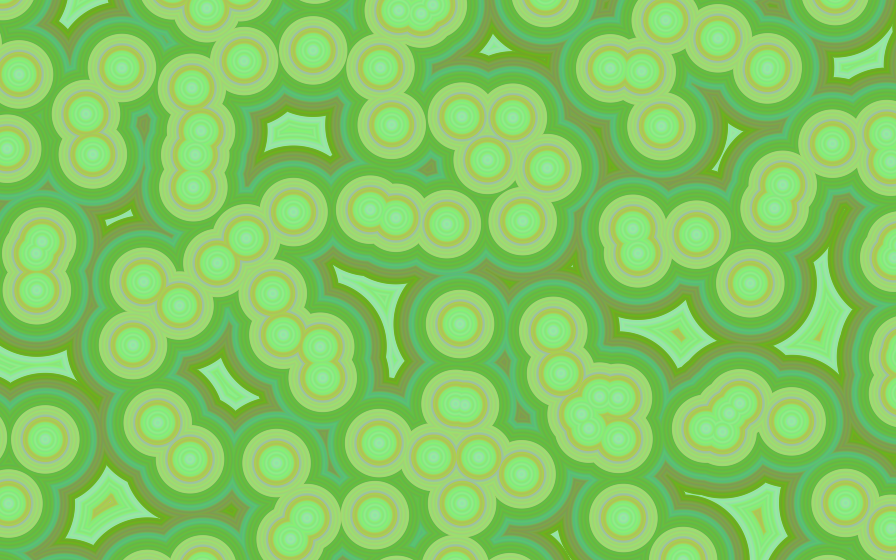
Give the GLSL for this pattern, as a WebGL 1 fragment shader.

```glsl
precision highp float;

uniform vec2 u_resolution;

// Lengths are in canvas heights
#define CELL 0.25
#define SEEDS_PER_CELL 4
#define SEED_CHANCE 0.79
#define RING_PERIOD 0.12
#define RIPPLE_COUNT 18.0
#define RIPPLE_DEPTH 0.025
#define PATTERN_OFFSET vec2(3.0, 7.0)

const float TAU = 6.283185;

const vec3 MINT = vec3(0.59, 0.90, 0.64);
const vec3 BRIGHT = vec3(0.53, 0.92, 0.47);
const vec3 YELLOW = vec3(0.67, 0.79, 0.33);
const vec3 GREY = vec3(0.62, 0.77, 0.60);
const vec3 PALE = vec3(0.62, 0.85, 0.45);
const vec3 GREEN = vec3(0.40, 0.73, 0.26);
const vec3 TEAL = vec3(0.35, 0.75, 0.46);
const vec3 OLIVE = vec3(0.49, 0.63, 0.30);
const vec3 MOSS = vec3(0.43, 0.68, 0.13);

vec3 hash3(vec3 p) {
  p = fract(p * vec3(0.1031, 0.1030, 0.0973));
  p += dot(p, p.yxz + 33.33);
  return fract((p.xxy + p.yxx) * p.zyx);
}

// Distance to the nearest seed; a random count per cell leaves gaps and clusters
float seedDistance(vec2 p) {
  vec2 grid = p / CELL + PATTERN_OFFSET;
  vec2 home = floor(grid);
  float nearest = 4.0;
  for (int y = -1; y <= 1; y++) {
    for (int x = -1; x <= 1; x++) {
      vec2 cell = home + vec2(float(x), float(y));
      for (int k = 0; k < SEEDS_PER_CELL; k++) {
        vec3 h = hash3(vec3(cell + 50.0, float(k) * 17.0 + 5.0));
        if (h.z < SEED_CHANCE) {
          nearest = min(nearest, distance(grid, cell + h.xy));
        }
      }
    }
  }
  return nearest * CELL;
}

// Switches to the next colour at an edge of the given half width
vec3 band(vec3 inner, vec3 outer, float edge, float soft, float t) {
  return mix(inner, outer, smoothstep(edge - soft, edge + soft, t));
}

// Colour along one ring period, t in 0..1
vec3 ringColour(float t, float aa) {
  vec3 c = band(MINT, BRIGHT, 0.085, 0.03, t);
  c = mix(c, MINT, 0.5 * (1.0 - smoothstep(0.0, 0.03, abs(t - 0.155))));
  c = band(c, YELLOW, 0.255, 0.02, t);
  c = band(c, GREY, 0.335, aa, t);
  c = band(c, PALE, 0.375, aa, t);
  c = band(c, GREEN, 0.51, aa, t);
  c = band(c, TEAL, 0.675, 0.04, t);
  c = band(c, OLIVE, 0.765, 0.03, t);
  c = band(c, MOSS, 0.895, 0.025, t);

  // Fine tinted rings inside the bands
  c += RIPPLE_DEPTH * cos(TAU * (RIPPLE_COUNT * t + vec3(0.0, 0.35, 0.7)));

  // Smooth step back to the first colour
  return mix(c, MINT, smoothstep(1.0 - 2.0 * aa, 1.0, t));
}

void main() {
  vec2 p = gl_FragCoord.xy / u_resolution.y;
  float aa = 0.6 / (u_resolution.y * RING_PERIOD);
  float t = fract(seedDistance(p) / RING_PERIOD);
  gl_FragColor = vec4(ringColour(t, aa), 1.0);
}
```
